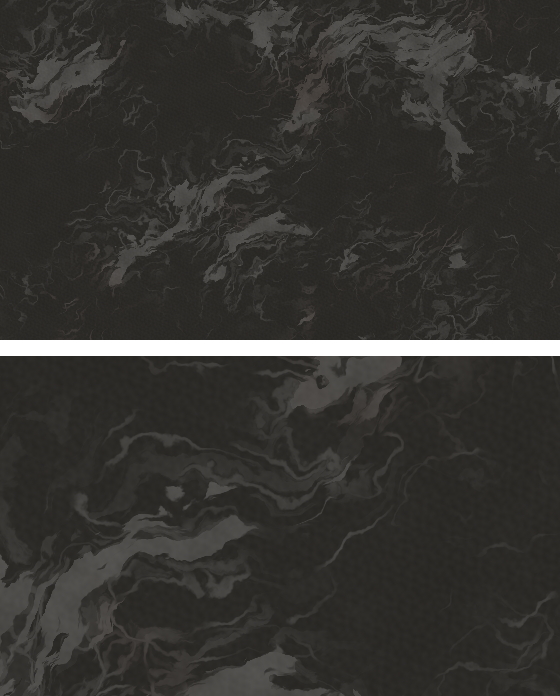
Top: the whole. Bottom: its middle third, enlarged.
Reproduce this texture procedurally as a Shadertoy shader.

```glsl
// Dark marble: a near-black stone crossed by torn grey veins, broken hairline
// cracks and flecked haze. Each vein is the zero line of stretched gradient
// noise, drawn by its estimated distance on a roughly warped plane.

#define BASE_COLOR  vec3(0.171, 0.163, 0.152)
#define VEIN_COLOR  vec3(0.328, 0.322, 0.312)
#define RUST_COLOR  vec3(0.270, 0.232, 0.212)
#define WARP        0.075
#define FINE_WARP   0.010
#define WIDE_WIDTH  0.056
#define HAIR_WIDTH  0.0040
#define HAIR_LAYERS 6
#define RISE_ANGLE  0.55
#define FALL_ANGLE  -1.05
#define GRAIN       0.013
#define SEED        vec2(13.7, 41.3)

float hash(vec2 p) {
    return fract(sin(dot(p, vec2(127.1, 311.7))) * 43758.5453);
}

vec2 gradientAt(vec2 cell) {
    float angle = 6.2831853 * hash(cell);
    return vec2(cos(angle), sin(angle));
}

// Gradient noise, roughly -1 to 1
float noise(vec2 p) {
    vec2 i = floor(p), f = p - i;
    vec2 u = f * f * f * (f * (f * 6.0 - 15.0) + 10.0);
    vec2 e = vec2(0.0, 1.0);
    float bottom = mix(dot(gradientAt(i), f),
                       dot(gradientAt(i + e.yx), f - e.yx), u.x);
    float top = mix(dot(gradientAt(i + e.xy), f - e.xy),
                    dot(gradientAt(i + e.yy), f - e.yy), u.x);
    return 1.5 * mix(bottom, top, u.y);
}

float fbm(vec2 p) {
    float sum = 0.0, amplitude = 1.0;
    for (int i = 0; i < 5; i++) {
        sum += amplitude * noise(p);
        p = mat2(1.6, 1.2, -1.2, 1.6) * p + 7.3;
        amplitude *= 0.5;
    }
    return sum;
}

vec2 rotate(vec2 p, float angle) {
    float c = cos(angle), s = sin(angle);
    return vec2(c * p.x + s * p.y, c * p.y - s * p.x);
}

// Distance to the zero line of noise stretched along the given angle
float veinDistance(vec2 p, float angle, float scale, float stretch) {
    vec2 freq = scale * vec2(1.0 / stretch, 1.0);
    vec2 q = rotate(p, angle);
    float h = 0.004;
    float n = noise(q * freq);
    vec2 slope = vec2(noise((q + vec2(h, 0.0)) * freq),
                      noise((q + vec2(0.0, h)) * freq)) - n;
    return abs(n) / (length(slope) / h + 0.05);
}

// Broad vein, ragged and slashed lengthwise; x = body, y = haze around it
vec2 wideVein(vec2 p, vec2 warped, float angle, float scale, float region, float soft) {
    float d = veinDistance(warped, angle, scale, 1.7);
    vec2 along = rotate(mix(p, warped, 0.7), angle);
    float streak = fbm(along * vec2(9.0, 32.0));
    float tear = fbm(along * vec2(8.0, 34.0) + 31.0);
    float width = WIDE_WIDTH * smoothstep(-0.1, 0.6, region);
    float body = smoothstep(0.0, soft, width * (1.0 + 1.3 * streak) - d);
    body *= mix(0.2, 1.0, smoothstep(-0.36, -0.14, tear));
    float haze = exp(-d / 0.07) * smoothstep(-0.25, 0.35, region);
    return vec2(body, haze);
}

void mainImage(out vec4 fragColor, in vec2 fragCoord) {
    float pixel = 1.0 / iResolution.y;
    vec2 p = fragCoord * pixel + SEED;
    float soft = max(0.004, pixel);

    // Broad and fine jagged warp shared by all veins
    vec2 warped = p + WARP * vec2(fbm(p * 3.0), fbm(p * 3.0 + 17.0));
    warped += FINE_WARP * vec2(fbm(p * 24.0 + 51.0), fbm(p * 24.0 + 77.0));

    // Broad veins: rising ones dominate, a few steep ones fall to the right
    float activity = fbm(p * 2.1 + 5.0);
    float steepArea = fbm(p * 1.8 + 63.0) - 0.18;
    vec2 rising = wideVein(p, warped, RISE_ANGLE, 2.1, activity, soft);
    vec2 falling = wideVein(p + 9.0, warped + 9.0, FALL_ANGLE, 1.8, steepArea, soft);
    float body = max(rising.x, 0.85 * falling.x);

    // Crisp flecks beside the broad veins and over the busy areas
    float fleckNoise = fbm(rotate(warped, RISE_ANGLE) * vec2(17.0, 42.0));
    float near = max(max(rising.y, falling.y), 0.6 * smoothstep(-0.1, 0.5, activity));
    float haze = 0.72 * near * smoothstep(0.08, 0.5, fleckNoise);

    // Broken hairline cracks, gathered in clusters
    float hair = 0.0;
    for (int i = 0; i < HAIR_LAYERS; i++) {
        float k = float(i);
        vec2 shift = vec2(19.0, 37.0) * (k + 1.0);
        float angle = RISE_ANGLE + 0.55 * sin(2.4 * k);
        float d = veinDistance(warped + shift, angle, 4.0 + 2.3 * k, 1.7);
        float cluster = smoothstep(-0.08, 0.5, 0.6 * activity + 0.65 * fbm(p * 4.0 + shift));
        float gaps = smoothstep(-0.4, 0.15, noise(warped * 17.0 + shift));
        float width = max(HAIR_WIDTH * (0.5 + 0.7 * cluster), pixel);
        float line = 1.0 - smoothstep(0.2 * width, width, d);
        hair = max(hair, line * cluster * gaps * (0.85 - 0.06 * k));
    }

    // Tone, rusty stains and fine grain
    float mottling = fbm(p * 14.0 + 3.0);
    float amount = max(body * (0.88 + 0.2 * mottling), max(hair, haze));
    float rust = 0.55 * smoothstep(0.1, 0.7, fbm(p * 3.2 + 83.0));
    vec3 color = mix(BASE_COLOR, mix(VEIN_COLOR, RUST_COLOR, rust), clamp(amount, 0.0, 1.0));
    color += 0.005 * mottling + GRAIN * noise(rotate(p, 0.7) * 170.0);
    fragColor = vec4(color, 1.0);
}
```
